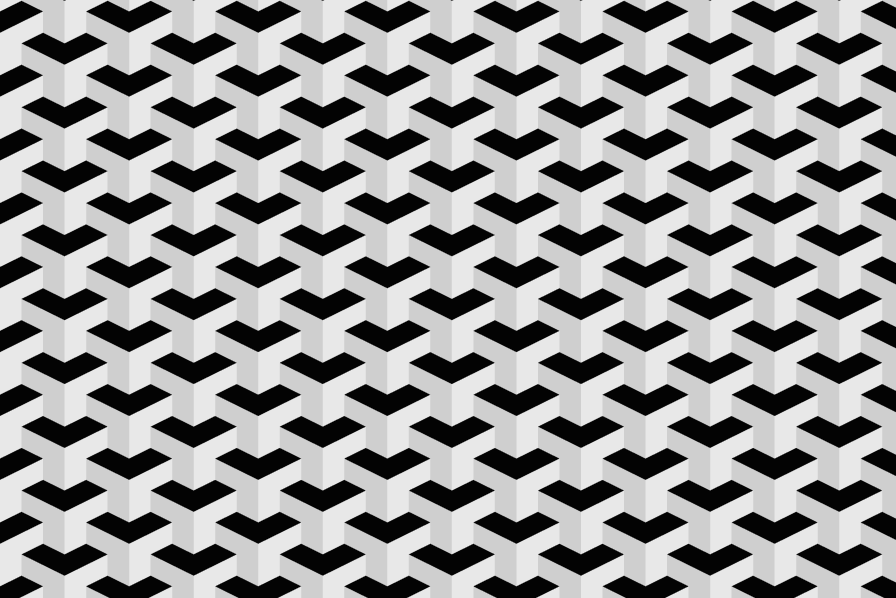
Give the GLSL for this pattern, as a WebGL 2 fragment shader.

```glsl
#version 300 es
precision highp float;

uniform vec2 u_resolution;
out vec4 fragColor;

// Lengths are fractions of the canvas width.
const vec2 REPEAT = vec2(0.14409, 0.07129);   // size of one repeat
const vec2 FRONT_CORNER = vec2(0.0, 0.3457);  // front corner of one block
const float STEPS = 6.0;                      // grid steps per repeat
const float ARM_LENGTH = 2.0;                 // in grid steps
const float ARM_WIDTH = 1.0;                  // in grid steps
const vec3 TOP_COLOR = vec3(0.01);
const vec3 LEFT_COLOR = vec3(0.81);
const vec3 RIGHT_COLOR = vec3(0.91);
const int SAMPLES = 4;                        // per axis, for smooth edges
const float FILTER_WIDTH = 1.15;              // in pixels

// Colour of the interlocking V blocks at a point in grid steps.
vec3 blockColor(vec2 point) {
    // Two sets of columns, offset by half a repeat both ways.
    for (int i = 0; i < 2; i++) {
        vec2 p = point - float(i) * 0.5 * STEPS;
        float x = mod(p.x + 0.5 * STEPS, STEPS) - 0.5 * STEPS;
        float side = abs(x);
        if (side >= ARM_LENGTH) continue;

        // Height above the front edge of the V, wrapped to one repeat.
        float wall = STEPS - 2.0 * ARM_WIDTH;
        float height = mod(p.y - side + wall, STEPS) - wall;

        // Black top, cut obliquely at the arm ends.
        float topDepth = min(2.0 * ARM_WIDTH, 2.0 * (ARM_LENGTH - side));
        if (height > 0.0 && height < topDepth) return TOP_COLOR;

        // Walls: tall by the corner, short below the arm ends.
        float drop = side < ARM_WIDTH ? wall : 0.5 * wall;
        if (height <= 0.0 && height >= -drop) {
            return x < 0.0 ? LEFT_COLOR : RIGHT_COLOR;
        }
    }
    return RIGHT_COLOR;
}

void main() {
    vec3 sum = vec3(0.0);
    for (int j = 0; j < SAMPLES; j++) {
        for (int i = 0; i < SAMPLES; i++) {
            vec2 jitter = (vec2(i, j) + 0.5) / float(SAMPLES) - 0.5;
            vec2 position = (gl_FragCoord.xy + FILTER_WIDTH * jitter) / u_resolution.x;
            sum += blockColor((position - FRONT_CORNER) / REPEAT * STEPS);
        }
    }
    fragColor = vec4(sum / float(SAMPLES * SAMPLES), 1.0);
}
```
